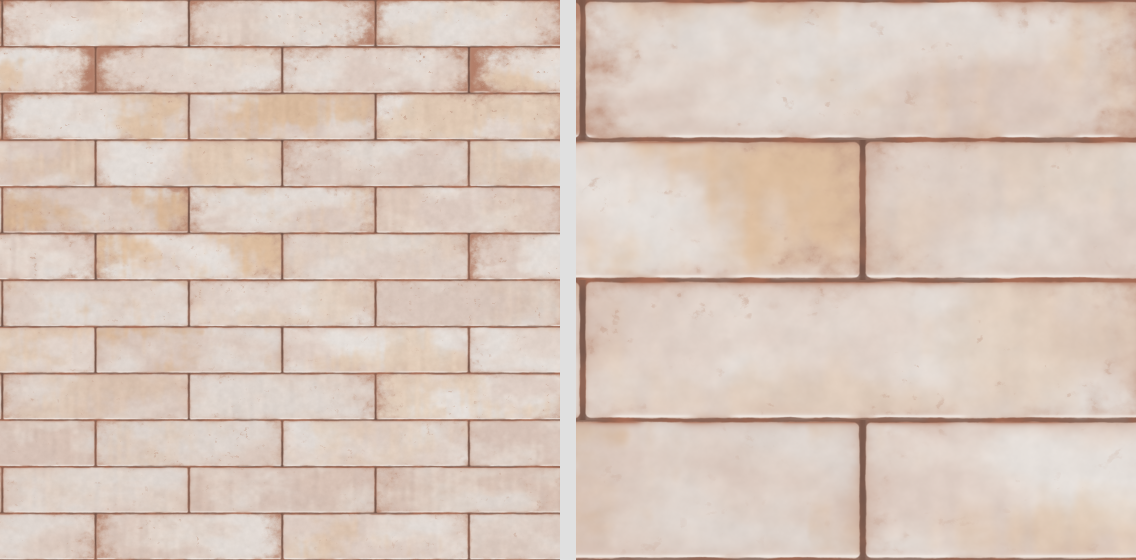
Left: the whole. Right: its middle third, enlarged.
Reproduce this texture procedurally as a Shadertoy shader.

```glsl
// Running-bond wall of long glazed tiles, 3 across and 12 rows down.
// A rounded-box distance gives joints and edge wear; value noise, reseeded
// for every tile, paints cloudy glaze, brushed streaks and rusty stains.

const vec2 GRID = vec2(3.0, 12.0);
const vec2 JOINT = vec2(0.0018, 0.0013);   // half the joint width: upright, level
const float CORNER = 0.0035;

const vec3 GLAZE = vec3(0.882, 0.832, 0.798);
const vec3 MILK  = vec3(0.885, 0.860, 0.842);
const vec3 ROSE  = vec3(0.840, 0.755, 0.712);
const vec3 HONEY = vec3(0.845, 0.715, 0.590);
const vec3 CLAY  = vec3(0.765, 0.620, 0.545);
const vec3 RUST  = vec3(0.670, 0.440, 0.350);
const vec3 GROUT = vec3(0.430, 0.310, 0.265);
const vec3 SHINE = vec3(0.950, 0.925, 0.905);

float hash(vec2 p) {
    vec3 q = fract(p.xyx * vec3(0.1031, 0.1030, 0.0973));
    q += dot(q, q.yzx + 33.33);
    return fract((q.x + q.y) * q.z);
}

float noise(vec2 p) {
    vec2 i = floor(p), f = fract(p);
    f = f * f * (3.0 - 2.0 * f);
    vec2 k = vec2(0.0, 1.0);
    return mix(mix(hash(i), hash(i + k.yx), f.x),
               mix(hash(i + k.xy), hash(i + k.yy), f.x), f.y);
}

float fbm(vec2 p) {
    float sum = 0.0, amp = 0.5;
    for (int i = 0; i < 5; i++) {
        sum += amp * noise(p);
        p = mat2(1.6, 1.2, -1.2, 1.6) * p + 7.3;
        amp *= 0.5;
    }
    return sum / 0.97;
}

float roundedBox(vec2 p, vec2 halfSize, float radius) {
    vec2 q = abs(p) - halfSize + radius;
    return length(max(q, 0.0)) + min(max(q.x, q.y), 0.0) - radius;
}

// Cloudy glaze with warm patches and vertical brush streaks
vec3 glazeColor(vec2 p, vec2 seed, float warmth, float blush) {
    float cloud = fbm(p * vec2(10.0, 20.0) + seed);
    float patches = fbm(p * vec2(9.0, 16.0) + seed.yx + 19.0);
    float streak = noise(p * vec2(125.0, 16.0) + seed) - 0.5;
    vec3 color = mix(GLAZE, MILK, 0.8 * smoothstep(0.50, 0.70, cloud));
    color = mix(color, ROSE, blush * smoothstep(0.56, 0.32, cloud + 0.08 * streak));
    float honey = smoothstep(0.42, 0.70, patches + 0.16 * streak);
    color = mix(color, HONEY, honey * warmth);
    color += 0.030 * streak * smoothstep(0.35, 0.60, patches);
    return color + 0.050 * (fbm(p * 110.0 + seed) - 0.5);
}

// Stains creeping in from the tile edges, strongest at its two ends
vec3 addWear(vec3 color, vec2 p, vec2 q, vec2 halfSize, vec2 seed, float wear) {
    vec2 gap = halfSize - abs(q);
    float side = mix(0.25, 1.0, hash(seed + sign(q.x) * 3.0));
    float rough = fbm(p * vec2(34.0, 44.0) + seed) - 0.5;
    float grain = fbm(p * vec2(130.0, 150.0) + seed.yx) - 0.5;
    float broad = fbm(p * vec2(15.0, 22.0) + seed + 5.0) - 0.5;
    float reach = exp(-gap.x / 0.035) * side + 0.5 * exp(-gap.y / 0.009);
    float stain = reach * wear + 0.55 * rough + 0.45 * grain + 0.55 * broad * wear;
    // Soft frame of thinner glaze
    float frame = max(exp(-gap.x / 0.016), exp(-gap.y / 0.005));
    color = mix(color, mix(ROSE, CLAY, 0.4), 0.55 * frame * smoothstep(-0.2, 0.2, rough));
    color = mix(color, CLAY, 0.70 * smoothstep(0.20, 0.75, stain));
    color = mix(color, RUST, 0.75 * smoothstep(0.48, 1.00, stain));
    // A few small chips
    float pit = smoothstep(0.20, 0.30, grain) * smoothstep(0.02, 0.16, rough);
    return mix(color, CLAY, 0.6 * pit * wear);
}

void mainImage(out vec4 fragColor, in vec2 fragCoord) {
    vec2 p = fragCoord / iResolution.xy;
    float pixel = 1.0 / min(iResolution.x, iResolution.y);

    // Tile layout: alternate rows shift by half a tile
    vec2 grid = p * GRID;
    float row = floor(grid.y);
    grid.x += 0.5 * (1.0 - mod(row, 2.0)) - 0.012;
    vec2 id = vec2(mod(floor(grid.x), GRID.x), row);
    vec2 q = (fract(grid) - 0.5) / GRID;

    // Per-tile character; the upper courses are more weathered
    vec2 seed = 60.0 * vec2(hash(id + 4.7), hash(id + 21.3));
    float height = smoothstep(0.40, 0.75, (row + 0.5) / GRID.y);
    float wear = mix(0.25, 0.95, hash(id + 51.0)) * mix(0.75, 1.15, height);
    float warmth = mix(0.05, 0.95, pow(hash(id + 83.0), 1.8));
    float blush = mix(0.25, 0.75, hash(id + 35.0));

    // Slightly uneven outline
    vec2 halfSize = 0.5 / GRID - JOINT;
    float wobble = 0.0016 * (fbm(p * 80.0 + seed) - 0.5);
    float dist = roundedBox(q, halfSize, CORNER) + wobble;
    float inside = max(-dist, 0.0);

    // Tile face with its own tint
    vec3 color = glazeColor(p, seed, warmth, blush);
    color += (hash(id + 7.0) - 0.5) * vec3(0.030, 0.044, 0.050);
    color = addWear(color, p, q, halfSize, seed, wear);

    // Thin worn rim, rusty upper edge and broken pale lower edge
    float broken = noise(p * vec2(45.0, 12.0) + seed);
    color = mix(color, CLAY, 0.45 * exp(-inside / 0.0016));
    float upper = exp(-abs(halfSize.y - q.y) / 0.0011);
    color = mix(color, RUST, 0.85 * upper * smoothstep(0.2, 0.7, broken));
    float lower = exp(-abs(halfSize.y + q.y - 0.0010) / 0.0012);
    color = mix(color, SHINE, lower * smoothstep(0.15, 0.55, broken));

    // Joints: dark uprights, redder and fainter level lines
    float upright = smoothstep(-0.001, 0.001, abs(q.x) - halfSize.x);
    float tone = fbm(p * 32.0 + 11.0);
    vec3 joint = mix(GROUT, RUST, smoothstep(0.30, 0.70, tone) * mix(0.9, 0.45, upright));
    float cover = mix(mix(0.65, 1.0, smoothstep(0.3, 0.6, tone)), 0.92, upright);
    color = mix(color, joint, smoothstep(-pixel, pixel, dist) * cover);

    fragColor = vec4(clamp(color, 0.0, 1.0), 1.0);
}
```
